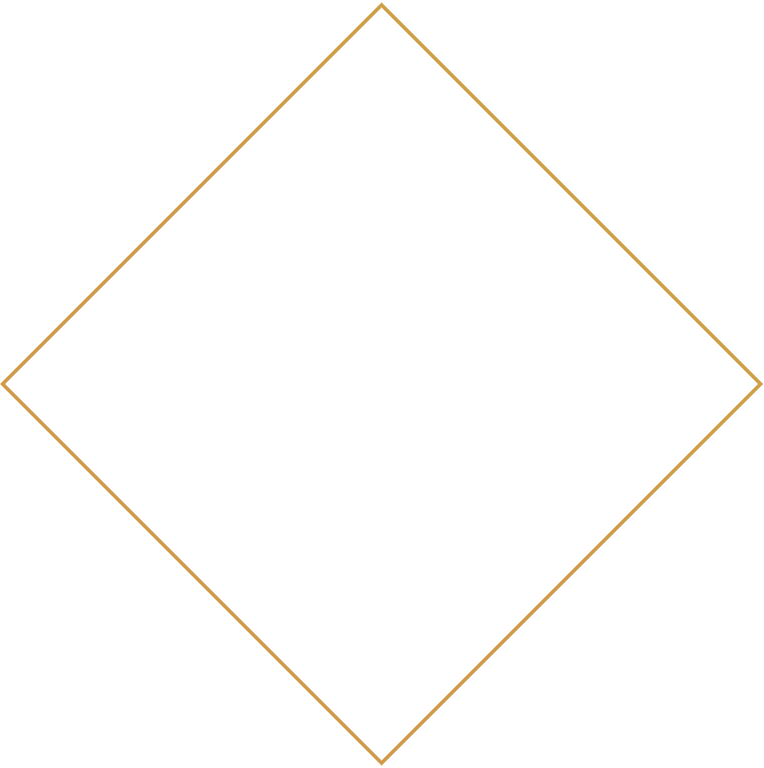
Give the GLSL for this background, as a WebGL 1 fragment shader.

```glsl
precision highp float;
// A thin gold diamond outline on a plain white ground.
// The outline is the distance to a square turned by 45 degrees, and its
// gold shifts slightly from amber to yellow towards the upper right.

#define CENTER_OFFSET vec2(-0.0005, 0.0)
#define HALF_DIAGONAL 0.4935
#define LINE_WIDTH 0.0047
#define PAPER vec3(1.0)
#define AMBER vec3(0.815, 0.605, 0.29)
#define YELLOW_GOLD vec3(0.81, 0.625, 0.27)

uniform vec2 u_resolution;

// Signed distance to a diamond's sides, with mitred corners
float diamondDistance(vec2 p, float halfDiagonal) {
  return (abs(p.x) + abs(p.y) - halfDiagonal) * 0.70711;
}

void main() {
  // Centred coordinates, one unit per canvas height
  float pixel = 1.0 / u_resolution.y;
  vec2 p = (gl_FragCoord.xy - 0.5 * u_resolution) * pixel - CENTER_OFFSET;

  // Outline with edges about one pixel soft
  float edge = abs(diamondDistance(p, HALF_DIAGONAL)) - 0.5 * LINE_WIDTH;
  float line = clamp(0.5 - edge / pixel, 0.0, 1.0);

  // Gentle change of gold along the outline
  vec3 gold = mix(AMBER, YELLOW_GOLD, smoothstep(0.0, 0.5, p.x + p.y));

  gl_FragColor = vec4(mix(PAPER, gold, line), 1.0);
}
```
